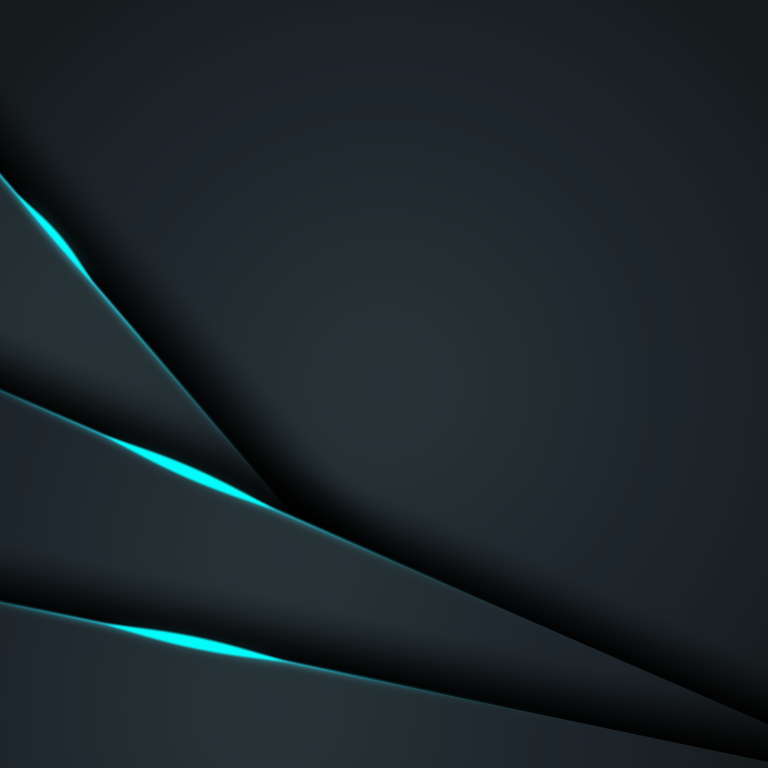
Reproduce this background procedurally as a Shadertoy shader.

```glsl
const vec3 SLATE_CENTER = vec3(0.150, 0.198, 0.214);
const vec3 SLATE_MIDDLE = vec3(0.112, 0.143, 0.168);
const vec3 SLATE_OUTER = vec3(0.082, 0.100, 0.106);
const vec3 CYAN = vec3(0.02, 0.98, 0.98);
const vec3 TEAL = vec3(0.10, 0.58, 0.64);

// Radial slate gradient with three stops
vec3 slate(vec2 p, vec2 center) {
    float r = length(p - center);
    vec3 color = mix(SLATE_CENTER, SLATE_MIDDLE, smoothstep(0.0, 0.45, r));
    return mix(color, SLATE_OUTER, smoothstep(0.38, 0.72, r));
}

// x: distance along the edge from a, y: signed height above it
vec2 edgeSpace(vec2 p, vec2 a, vec2 b) {
    vec2 dir = normalize(b - a);
    vec2 q = p - a;
    return vec2(dot(q, dir), dot(q, vec2(-dir.y, dir.x)));
}

float gaussian(float x, float width) {
    return exp(-x * x / (width * width));
}

// Dark falloff cast upward from an edge
float shadow(float height, float reach) {
    return 1.0 - 0.98 * (1.0 - smoothstep(-0.012, reach, height));
}

// Lay a panel and its shadow over the colour below
vec3 addPanel(vec3 below, vec3 panel, float height, float reach, float pixel) {
    float inside = 1.0 - smoothstep(-0.6 * pixel, 0.6 * pixel, height);
    return mix(below * shadow(height, reach), panel, inside);
}

// Thin lit rim, soft glow inside the panel, and a tapered hot streak
vec3 addRim(vec3 color, vec2 e, float center, float spread,
            float streakHalf, float thickness, float lift, float pixel) {
    float along = e.x - center;
    float fade = gaussian(along, spread);
    float inward = e.y < 0.0 ? 0.0065 : 0.0016;
    color = mix(color, TEAL, 0.85 * fade * gaussian(e.y, 0.0022));
    color += TEAL * 0.38 * fade * gaussian(e.y, inward);

    float t = clamp(abs(along) / streakHalf, 0.0, 1.0);
    float taper = pow(1.0 - t * t, 1.6);
    float halfWidth = thickness * taper;
    float offset = abs(e.y - lift * taper);
    float blur = 0.0012 + pixel;
    float streak = 1.0 - smoothstep(halfWidth - blur, halfWidth + blur, offset);
    color += TEAL * 0.25 * taper * gaussian(e.y - lift, 0.011);
    return mix(color, CYAN, streak * smoothstep(0.0, 0.25, taper));
}

void mainImage(out vec4 fragColor, in vec2 fragCoord) {
    vec2 p = fragCoord / iResolution.xy;
    float pixel = 1.0 / min(iResolution.x, iResolution.y);

    vec2 steep = edgeSpace(p, vec2(0.0, 0.772), vec2(0.378, 0.333));
    vec2 middle = edgeSpace(p, vec2(0.0, 0.492), vec2(1.0, 0.057));
    vec2 low = edgeSpace(p, vec2(0.0, 0.216), vec2(1.0, 0.008));

    // Backdrop
    vec3 color = slate(p, vec2(0.5, 0.5));

    // Steep panel
    color = addPanel(color, slate(p, vec2(0.13, 0.57)), steep.y, 0.092, pixel);
    color = addRim(color, steep, 0.109, 0.27, 0.085, 0.0045, 0.0035, pixel);

    // Middle panel
    color = addPanel(color, slate(p, vec2(0.37, 0.28)), middle.y, 0.082, pixel);
    color = addRim(color, middle, 0.27, 0.25, 0.135, 0.0075, 0.0, pixel);

    // Low panel
    color = addPanel(color, slate(p, vec2(0.35, 0.08)), low.y, 0.085, pixel);
    color = addRim(color, low, 0.26, 0.25, 0.135, 0.0075, 0.0, pixel);

    fragColor = vec4(clamp(color, 0.0, 1.0), 1.0);
}
```
